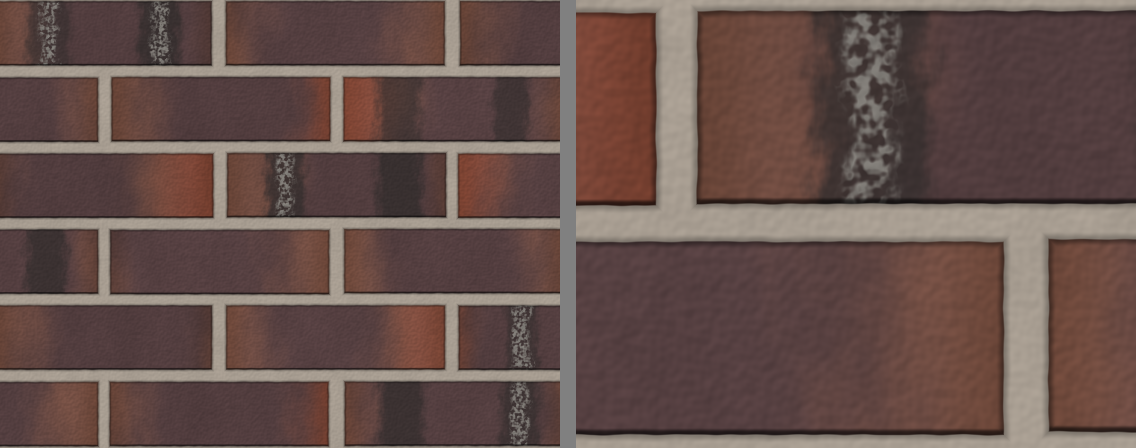
Left, the full canvas; right, a detail of the centre.
Write a WebGL 1 fragment shader that draws this texture.

```glsl
precision highp float;

uniform vec2 u_resolution;

// Lengths are fractions of the canvas width
#define PITCH vec2(0.4154, 0.1360)
#define BRICK_HALF vec2(0.1955, 0.0574)
#define FIRST_COURSE -0.0087
#define EVEN_START 0.3919
#define ODD_START 0.1855
#define GRAIN 190.0
#define PLUM vec3(0.325, 0.242, 0.247)
#define RUST vec3(0.445, 0.302, 0.258)
#define EMBER vec3(0.510, 0.285, 0.225)
#define CHAR vec3(0.205, 0.180, 0.178)
#define ASH vec3(0.500, 0.485, 0.465)
#define MORTAR vec3(0.655, 0.615, 0.568)

float hash(vec2 p) {
  vec3 q = fract(p.xyx * vec3(0.1031, 0.1030, 0.0973));
  q += dot(q, q.yzx + 33.33);
  return fract((q.x + q.y) * q.z);
}

float corner(vec2 cell, vec2 offset) {
  float angle = 6.2832 * hash(cell);
  return dot(vec2(cos(angle), sin(angle)), offset);
}

// Gradient noise, roughly -0.7 to 0.7
float noise(vec2 p) {
  vec2 i = floor(p), f = p - i;
  vec2 w = f * f * f * (f * (f * 6.0 - 15.0) + 10.0);
  vec2 e = vec2(1.0, 0.0);
  float near = mix(corner(i, f), corner(i + e, f - e), w.x);
  float far = mix(corner(i + e.yx, f - e.yx), corner(i + 1.0, f - 1.0), w.x);
  return mix(near, far, w.y);
}

float fbm(vec2 p) {
  float sum = 0.0, gain = 0.6;
  for (int i = 0; i < 4; i++) {
    sum += gain * noise(p);
    p = p * 2.03 + 17.3;
    gain *= 0.55;
  }
  return sum;
}

float relief(vec2 p) {
  return noise(p * GRAIN) + 0.6 * noise(p * GRAIN * 0.47 + 31.0);
}

// Firing tones: plum heart, rusty ends, some reddened tips
vec3 firedClay(vec2 p, vec2 local, vec2 id) {
  float along = local.x / BRICK_HALF.x;
  float heart = mix(-0.35, 0.35, hash(id + 3.7));
  float reach = mix(0.55, 0.95, hash(id + 9.1));
  float cloud = fbm(p * vec2(13.0, 7.0) + id * 5.3);
  float heat = smoothstep(reach - 0.35, reach + 0.3, abs(along - heart) + 0.35 * cloud);
  float tip = smoothstep(0.25, 0.9, along * (hash(id + 6.2) < 0.5 ? -1.0 : 1.0));
  vec3 hot = mix(RUST, EMBER, tip * smoothstep(0.3, 0.9, hash(id + 1.4)));
  vec3 clay = mix(PLUM, hot, heat);
  clay *= 1.0 - 0.16 * smoothstep(0.75, 1.0, abs(along)) * vec3(0.5, 0.7, 1.0);
  return clay * (0.96 + 0.08 * hash(id + 12.8) + 0.10 * cloud);
}

// Two charred bands per scorched brick, with flecked ash in some
vec3 scorch(vec3 clay, vec2 p, vec2 local, vec2 id) {
  float ragged = fbm(p * vec2(55.0, 30.0));
  float fleck = noise(p * 130.0) + 0.6 * noise(p * 240.0);
  for (int i = 0; i < 2; i++) {
    float side = float(i) * 2.0 - 1.0;
    vec2 seed = id + side * 4.6;
    float center = side * 0.10 + 0.010 + 0.03 * (hash(seed) - 0.5);
    float dist = abs(local.x - center) + 0.022 * ragged;
    float width = mix(0.028, 0.046, hash(seed + 2.3));
    float burnt = 1.0 - smoothstep(width * 0.65, width * 1.25, dist);
    clay = mix(clay, CHAR, burnt * mix(0.6, 0.95, hash(seed + 7.9)));
    float ashy = mod(id.y, i == 0 ? 2.0 : 5.0) < 0.5 ? 1.0 : 0.0;
    float streak = 1.0 - smoothstep(0.009, 0.021, dist + 0.006 * fleck);
    clay = mix(clay, ASH, ashy * streak * smoothstep(-0.35, 0.35, fleck));
  }
  return clay;
}

void main() {
  float pixel = 1.0 / u_resolution.x;
  vec2 p = vec2(gl_FragCoord.x, u_resolution.y - gl_FragCoord.y) * pixel;

  // Half-bond layout, courses counted downwards
  float course = floor((p.y - FIRST_COURSE) / PITCH.y);
  float start = mod(course, 2.0) < 0.5 ? EVEN_START : ODD_START;
  vec2 grid = (p - vec2(start, FIRST_COURSE)) / PITCH;
  vec2 id = floor(grid);
  vec2 local = (grid - id - 0.5) * PITCH;
  local += (vec2(hash(id + 21.0), hash(id + 27.0)) - 0.5) * vec2(0.005, 0.002);

  // Slightly uneven brick outline
  vec2 outside = abs(local) - BRICK_HALF;
  float edge = max(outside.x, outside.y) + 0.0009 * noise(p * 70.0);
  float grain = relief(p) - relief(p - vec2(0.0012, 0.0018));

  // Brick face and its worn, shaded rim
  vec3 brick = firedClay(p, local, id);
  if (mod(id.x + id.y - floor(id.y / 5.0), 3.0) > 1.5) {
    brick = scorch(brick, p, local, id);
  }
  brick *= 1.0 + 0.11 * grain + 0.05 * noise(p * 90.0);
  brick *= mix(0.62, 1.0, smoothstep(0.0, 0.0045, -edge));
  float lip = smoothstep(-0.0042, -0.0015, local.y - BRICK_HALF.y);
  brick *= 1.0 - 0.45 * lip;

  // Sandy joint with contact shadow
  vec3 joint = MORTAR * (1.0 + 0.06 * fbm(p * 24.0) + 0.055 * grain);
  joint *= mix(0.76, 1.0, smoothstep(0.0, 0.0048, edge));

  float face = 1.0 - smoothstep(-pixel, pixel, edge);
  gl_FragColor = vec4(mix(joint, brick, face), 1.0);
}
```
